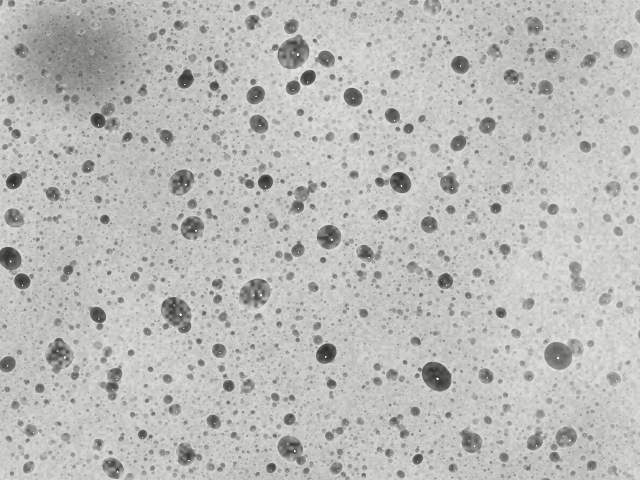
Write a WebGL 1 fragment shader that draws this texture.

```glsl
precision highp float;

uniform vec2 u_resolution;

const float GLINT_SHADE = 0.95;

vec3 hash3(vec2 p) {
  vec3 q = fract(p.xyx * vec3(0.1031, 0.1030, 0.0973));
  q += dot(q, q.yxz + 33.33);
  return fract((q.xxy + q.yzz) * q.zyx);
}

float valueNoise(vec2 p) {
  vec2 i = floor(p);
  vec2 f = fract(p);
  f = f * f * (3.0 - 2.0 * f);
  float low = mix(hash3(i).x, hash3(i + vec2(1.0, 0.0)).x, f.x);
  float high = mix(hash3(i + vec2(0.0, 1.0)).x, hash3(i + 1.0).x, f.x);
  return mix(low, high, f.y);
}

float cloud(vec2 p) {
  float sum = 0.0;
  float weight = 0.5;
  for (int i = 0; i < 4; i++) {
    sum += weight * valueNoise(p);
    p = p * 2.03 + 17.0;
    weight *= 0.5;
  }
  return sum;
}

float disc(float dist, float radius, float soft) {
  return 1.0 - smoothstep(radius - soft, radius + soft, dist);
}

// One bubble: bright outer rim, dark body, speckled film and two glints
float drawBubble(float shade, vec2 d, float r, float tone, float soft,
                 float opacity, float speckle, float glint, vec3 rnd) {
  float dist = length(d);
  float t = dist / r;
  float body = tone + 0.13 * smoothstep(0.45, 1.0, t) - 0.05 * d.y / r + speckle;
  shade += 0.04 * opacity * (1.0 - smoothstep(1.0, 1.4, t));
  shade = mix(shade, body, opacity * disc(dist, r, soft));

  vec2 mainSpot = r * (vec2(0.2, -0.35) + 0.5 * (rnd.xy - 0.5));
  vec2 sideSpot = r * (vec2(-0.35, 0.2) + 0.6 * (rnd.yz - 0.5));
  float size = max(0.08 * r, 0.35 * soft);
  float light = disc(length(d - mainSpot), size, 0.6 * soft);
  light = max(light, 0.6 * rnd.x * disc(length(d - sideSpot), size, 0.6 * soft));
  return mix(shade, GLINT_SHADE, glint * light);
}

// Jittered grid of bubbles; radii are in cells, tones run dark to pale
float bubbleLayer(float shade, vec2 p, float scale, float density, vec2 radii,
                  vec2 tones, float opacity, float film, float glint) {
  vec2 q = p * scale;
  vec2 home = floor(q);
  float soft = scale * max(0.0013, 0.7 / u_resolution.y);
  float grain = valueNoise(p * 135.0) - 0.5;
  for (int y = -1; y <= 1; y++) {
    for (int x = -1; x <= 1; x++) {
      vec2 cell = home + vec2(float(x), float(y));
      vec3 place = hash3(cell + scale);
      vec3 look = hash3(cell + scale * 3.0 + 41.0);
      float crowd = 0.5 + valueNoise(cell * 4.0 / scale + scale);
      if (place.z < density * crowd) {
        vec2 d = q - cell - 0.5 - 0.8 * (place.xy - 0.5);
        d += 0.25 * (look.x - 0.5) * d.yx;
        float r = mix(radii.x, radii.y, look.z * look.z);
        float tone = mix(tones.x, tones.y, look.y);
        float speckle = film * (0.3 + look.y) * grain;
        shade = drawBubble(shade, d, r, tone, soft, opacity, speckle,
                           glint, look.yzx);
      }
    }
  }
  return shade;
}

void main() {
  vec2 p = gl_FragCoord.xy / u_resolution.y;

  // Broad light: foam thickness, thin dark pool at top left, haze at right
  float thickness = cloud(p * 3.5 + 5.0);
  vec2 poolOffset = (p - vec2(0.14, 0.88)) * vec2(1.0, 1.15);
  float pool = 1.0 - smoothstep(0.02, 0.19, length(poolOffset) + 0.08 * (thickness - 0.5));
  float haze = smoothstep(0.85, 1.3, p.x + 0.5 * (thickness - 0.5));
  float shade = 0.785 + 0.16 * (thickness - 0.47) + 0.02 * haze - 0.25 * pool;
  shade += 0.09 * (valueNoise(p * 170.0) - 0.5);

  // Froth, from the finest cells to the small bubbles
  float clarity = 1.0 - 0.35 * haze;
  float froth = clarity * mix(0.85, 0.45, smoothstep(0.4, 0.65, thickness));
  shade = bubbleLayer(shade, p, 112.0, 0.7, vec2(0.2, 0.42),
                      vec2(0.52, 0.68) - 0.15 * pool, froth * 0.65, 0.0, 0.35);
  shade = bubbleLayer(shade, p, 61.0, 0.6, vec2(0.16, 0.38),
                      vec2(0.46, 0.66) - 0.1 * pool, froth, 0.1, 0.55);
  shade = bubbleLayer(shade, p, 27.0, 0.5, vec2(0.13, 0.29),
                      vec2(0.38, 0.6), clarity * 0.9, 0.25, 0.7);

  // Medium and large bubbles lie on top
  shade = bubbleLayer(shade, p, 12.0, 0.55, vec2(0.12, 0.24),
                      vec2(0.28, 0.54), clarity * 0.95, 0.35, 0.9);
  shade = bubbleLayer(shade, p, 7.0, 0.5, vec2(0.11, 0.23),
                      vec2(0.23, 0.47), clarity, 0.35, 1.0);

  vec3 warmCast = vec3(0.0, 0.002, 0.018);
  gl_FragColor = vec4(clamp(vec3(shade) - warmCast, 0.0, 1.0), 1.0);
}
```
